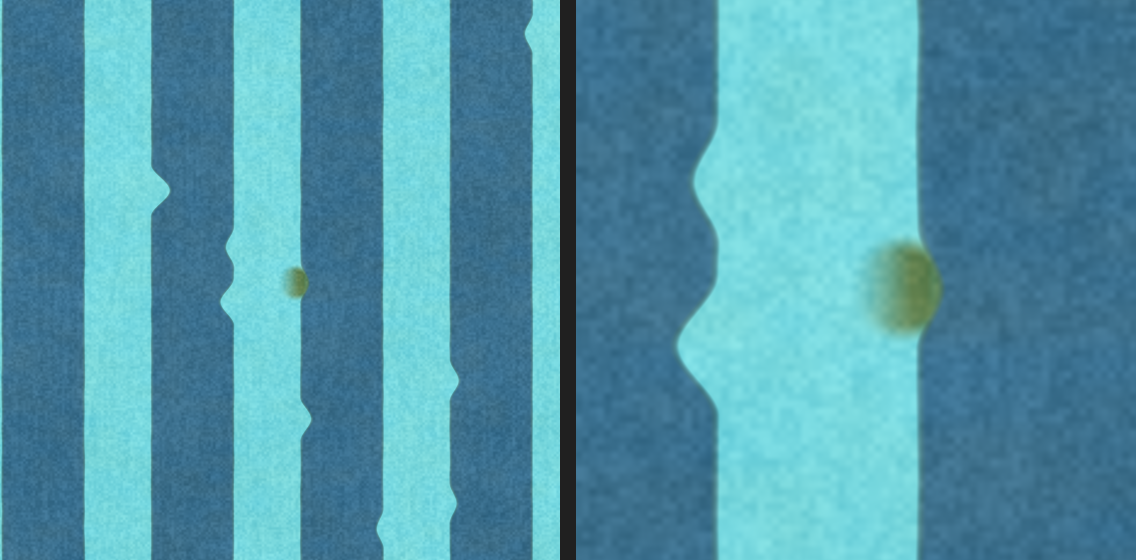
Left, the full canvas; right, a detail of the centre.
Reproduce this pattern procedurally as a WebGL 1 fragment shader.

```glsl
precision highp float;

uniform vec2 u_resolution;

#define PERIOD 0.2667
#define LIGHT_WIDTH 0.1204
#define FIRST_CENTER 0.2105
#define SOFTNESS 0.0022
#define BULGE_COUNT 9
#define STAINED_BULGE 3.0
#define GRAIN 0.075
#define DARK vec3(0.235, 0.44, 0.555)
#define LIGHT vec3(0.465, 0.845, 0.868)
#define SEAM vec3(0.30, 0.50, 0.50)
#define STAIN vec3(0.34, 0.45, 0.24)

float hash(vec2 p) {
  return fract(sin(dot(p, vec2(12.9898, 78.233))) * 43758.5453);
}

float noise(vec2 p) {
  vec2 cell = floor(p);
  vec2 f = fract(p);
  f = f * f * (3.0 - 2.0 * f);
  float low = mix(hash(cell), hash(cell + vec2(1.0, 0.0)), f.x);
  float high = mix(hash(cell + vec2(0.0, 1.0)), hash(cell + vec2(1.0, 1.0)), f.x);
  return mix(low, high, f.y);
}

// Bulges run down the canvas, scattering more widely near the bottom.
float bulgeHeight(float i) {
  float drift = fract(0.66 - 0.09 * i);
  return drift + 0.5 * max(0.6 - drift, 0.0) * cos(1.9 * (i - 3.0));
}

// Large and small bulges alternate and shrink from left to right.
float bulgeSize(float i) {
  float alternate = mix(1.0, 0.2, mod(i, 2.0));
  return 0.011 + 0.022 * exp(-0.25 * i) * alternate;
}

// Edges are numbered from the left side of the first full light stripe.
float bulgeEdge(float i) {
  return 1.0 + floor(0.6 * i + 0.42);
}

float edgePosition(float edge) {
  float side = mod(edge, 2.0) - 0.5;
  return FIRST_CENTER + floor(edge * 0.5) * PERIOD + side * LIGHT_WIDTH;
}

// Signed distance to the nearest stripe edge, positive inside a light stripe.
float stripeDistance(vec2 p) {
  float stripe = floor((p.x - FIRST_CENTER) / PERIOD + 0.5);
  float offset = p.x - FIRST_CENTER - stripe * PERIOD;
  float edge = 2.0 * stripe + step(0.0, offset);
  float halfWidth = 0.5 * LIGHT_WIDTH;
  halfWidth += 0.0014 * (noise(vec2(edge * 7.3, p.y * 34.0)) - 0.5);
  for (int n = 0; n < BULGE_COUNT; n++) {
    float i = float(n);
    float size = bulgeSize(i);
    float reach = 0.03 + 0.5 * size;
    float onEdge = 1.0 - step(0.5, abs(edge - bulgeEdge(i)));
    float away = min(abs(p.y - bulgeHeight(i)) / reach, 1.0);
    halfWidth += onEdge * size * (1.0 - smoothstep(0.0, 1.0, away));
  }
  return halfWidth - abs(offset);
}

// Brown smudge under one bulge, strongest toward the dark side.
float stainAmount(vec2 p) {
  vec2 center = vec2(edgePosition(bulgeEdge(STAINED_BULGE)) - 0.010,
                     bulgeHeight(STAINED_BULGE));
  vec2 q = p - center;
  float disc = 1.0 - smoothstep(0.020, 0.034, length(q * vec2(0.9, 1.0)));
  float ramp = smoothstep(-0.036, 0.018, q.x);
  float threads = 0.85 + 0.3 * noise(vec2(p.x * 150.0, p.y * 20.0));
  return clamp(disc * ramp * threads, 0.0, 1.0);
}

// Cloth texture centred on zero: speckle, upright threads and soft patches.
float clothTexture(vec2 p) {
  float speckle = noise(p * 230.0) - 0.5;
  float flecks = noise(p * 110.0 + 17.0) - 0.5;
  float threads = noise(vec2(p.x * 170.0, p.y * 9.0)) - 0.5;
  float patches = noise(p * vec2(7.0, 13.0) + 5.0) - 0.5;
  return speckle + 0.6 * flecks + 0.4 * threads + 0.45 * patches;
}

void main() {
  vec2 p = gl_FragCoord.xy / u_resolution;
  float soft = max(SOFTNESS, 0.75 / u_resolution.x);
  float d = stripeDistance(p);
  float inside = smoothstep(-soft, soft, d);

  // Stripes, with a dull seam just outside each light edge
  vec3 color = mix(DARK, LIGHT, inside);
  float seam = 1.0 - smoothstep(0.0, 1.6 * soft, abs(d + 0.4 * soft));
  color = mix(color, SEAM, 0.55 * seam);

  // The smudge stops at the edge of the light shape
  float stain = stainAmount(p) * smoothstep(-2.0 * soft, soft, d);
  color = mix(color, STAIN, 0.9 * stain);

  // Cloth grain and slight shifts of tint
  color += GRAIN * clothTexture(p) * mix(vec3(0.8, 0.9, 1.0), vec3(1.1, 0.8, 0.6), inside);
  float tint = noise(p * vec2(26.0, 40.0) + 31.0) - 0.5;
  color += tint * vec3(-0.025, 0.0, 0.03);

  gl_FragColor = vec4(clamp(color, 0.0, 1.0), 1.0);
}
```
